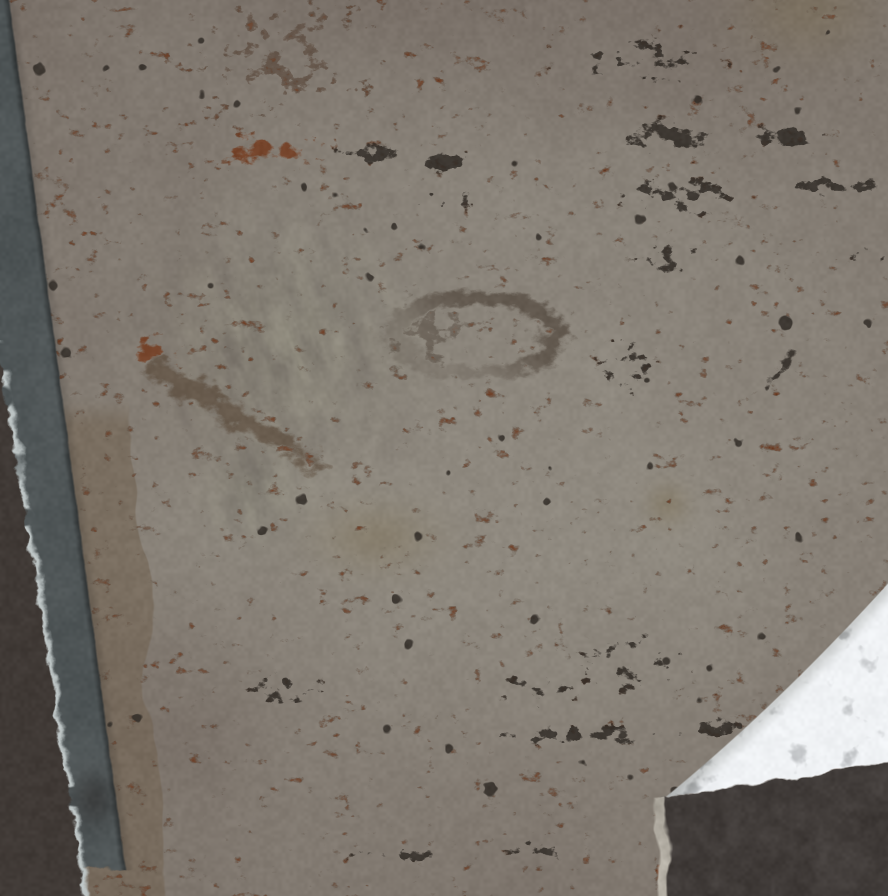
This texture is drawn by a WebGL 2 fragment shader. Its source:

```glsl
#version 300 es
precision highp float;

uniform vec2 u_resolution;
out vec4 fragColor;

// Mould as centre.xy, radius.xy
const vec4 STREAKS[10] = vec4[10](
  vec4(.41, .828, .045, .010), vec4(.50, .820, .045, .011),
  vec4(.745, .845, .050, .021), vec4(.88, .848, .040, .014),
  vec4(.755, .780, .065, .022), vec4(.92, .793, .080, .014),
  vec4(.65, .179, .115, .010), vec4(.80, .188, .025, .011),
  vec4(.45, .046, .060, .008), vec4(.60, .052, .034, .016));
const vec4 PATCHES[8] = vec4[8](
  vec4(.71, .262, .090, .050), vec4(.60, .230, .060, .030),
  vec4(.70, .590, .040, .045), vec4(.71, .930, .110, .040),
  vec4(.75, .710, .060, .025), vec4(.32, .230, .060, .030),
  vec4(.49, .780, .060, .020), vec4(.97, .720, .030, .030));

float hash(vec2 p) {
  vec3 q = fract(p.xyx * .1031);
  q += dot(q, q.yzx + 33.33);
  return fract((q.x + q.y) * q.z);
}

float noise(vec2 p) {
  vec2 i = floor(p), f = fract(p);
  f = f * f * (3. - 2. * f);
  return mix(mix(hash(i), hash(i + vec2(1, 0)), f.x),
             mix(hash(i + vec2(0, 1)), hash(i + 1.), f.x), f.y);
}

float fbm(vec2 p) {
  float sum = 0., amp = .55;
  for (int i = 0; i < 4; i++) {
    sum += amp * noise(p);
    p = mat2(1.6, 1.2, -1.2, 1.6) * p + 17.3;
    amp *= .48;
  }
  return sum;
}

float fill(float d) { return smoothstep(-.0016, .0016, d); }

float blob(vec2 p, vec2 centre, vec2 radius) {
  vec2 d = (p - centre) / radius;
  return exp(-dot(d, d));
}

float segmentDistance(vec2 p, vec2 a, vec2 b) {
  vec2 d = b - a;
  return length(p - a - d * clamp(dot(p - a, d) / dot(d, d), 0., 1.));
}

// One jittered dot in some of the cells
float scatter(vec2 p, float cell, float chance) {
  vec2 id = floor(p / cell), f = fract(p / cell);
  vec2 centre = .25 + .5 * vec2(hash(id + 3.1), hash(id + 8.7));
  float radius = cell * mix(.05, .16, hash(id + 21.));
  float d = length(f - centre) * cell + .004 * (noise(p * 200.) - .5);
  return step(hash(id), chance) * smoothstep(.0015, -.0015, d - radius);
}

vec3 wall(vec2 p) {
  float light = .12 + .70 * blob(p, vec2(.57, .50), vec2(.55, .46));
  light += .12 * blob(p, vec2(.2, .82), vec2(.2)) + .5 * (fbm(p * 5.) - .5);
  vec3 c = mix(vec3(.45, .41, .38), vec3(.58, .56, .52), clamp(light, 0., 1.));
  // Damp stains
  float damp = blob(p, vec2(.42, .40), vec2(.06, .035)) + blob(p, vec2(.745, .437), vec2(.022))
             + blob(p, vec2(.9, .99), vec2(.07, .05));
  c = mix(c, vec3(.49, .44, .34), .45 * damp);
  float seep = p.x - .145 - .10 * (1. - p.y - .5) + .04 * (fbm(p * 9.) - .5);
  c = mix(c, vec3(.44, .38, .31), .55 * fill(-seep) * smoothstep(.56, .52, p.y));
  // Pale scratched area
  float scrape = fbm(vec2(p.x * 55. + p.y * 18., p.y * 22. - p.x * 9.));
  float area = blob(p, vec2(.32, .62), vec2(.12, .12)) + .8 * blob(p, vec2(.28, .45), vec2(.05));
  c += area * (scrape - .5) * vec3(.24, .25, .21);
  return mix(c, vec3(.50, .50, .44), .3 * area);
}

vec3 addGrowth(vec3 c, vec2 p) {
  float grain = fbm(p * vec2(75., 100.));
  float streak = 0., patchy = 0.;
  for (int i = 0; i < 10; i++) streak = max(streak, blob(p, STREAKS[i].xy, STREAKS[i].zw));
  for (int i = 0; i < 8; i++) patchy = max(patchy, blob(p, PATCHES[i].xy, PATCHES[i].zw));
  // Brown smear and broken ring
  float smear = segmentDistance(p, vec2(.18, .585), vec2(.35, .485)) + .035 * (grain - .5);
  c = mix(c, vec3(.37, .31, .25), .75 * smoothstep(.017, .004, smear));
  vec2 q = (p - vec2(.53, .626)) / vec2(.09, .042);
  float ring = abs(length(q) - 1.) + .5 * (grain - .5);
  float broken = smoothstep(-.9, .6, q.x + q.y * .7) * .55 + .2;
  c = mix(c, vec3(.33, .29, .25), broken * smoothstep(.24, .05, ring));
  float core = blob(p, vec2(.475, .625), vec2(.035, .03));
  c = mix(c, vec3(.36, .32, .28), .6 * smoothstep(.68, .84, grain + .35 * core));
  // Rust
  float freckles = .26 * blob(p, vec2(.32, .94), vec2(.12, .10));
  c = mix(c, vec3(.35, .28, .23), .65 * smoothstep(.85, .97, grain + 1.25 * freckles));
  float rust = max(blob(p, vec2(.30, .833), vec2(.045, .014)), blob(p, vec2(.172, .605), vec2(.022, .015)));
  c = mix(c, vec3(.45, .23, .12), .85 * smoothstep(.72, .95, grain + .5 * rust));
  // Black mould
  float mould = smoothstep(.90, 1.02, grain + .54 * streak + .34 * patchy);
  float dash = segmentDistance(p, vec2(.857, .568), vec2(.885, .606));
  mould = max(mould, smoothstep(.006, .002, dash + .018 * (grain - .4)));
  for (int i = 0; i < 2; i++)
    mould = max(mould, scatter(p + float(i) * 3.7, .035 + .012 * float(i), .05));
  return mix(c, vec3(.19, .17, .15), .85 * mould);
}

vec3 addStrip(vec3 c, vec2 p) {
  float v = 1. - p.y, rough = fbm(p * 70.) - .5;
  float right = .010 + .134 * v + .002 * rough - p.x;
  float left = p.x - (v - .40) * .157 + .014 * rough;
  float end = p.y - .032 + .012 * rough;
  vec3 metal = vec3(.31, .335, .34) + .06 * (fbm(p * 14.) - .5);
  metal = mix(metal, vec3(.2), .7 * blob(p, vec2(.105, .108), vec2(.022, .028)));
  metal *= 1. - .35 * smoothstep(.008, 0., right);
  c *= 1. - .12 * smoothstep(-.012, 0., right) * fill(end);
  c = mix(c, metal, fill(right) * fill(end));
  float frayed = smoothstep(.009, .002, left) * smoothstep(.42, .58, noise(p * 45.) + .15 * v);
  c = mix(c, vec3(.74, .77, .77), frayed * step(.38, v));
  return mix(c, vec3(.25, .225, .21), fill(-left));
}

vec3 addCurl(vec3 c, vec2 p) {
  float s = (p.x - .73) / .265, rough = fbm(p * 45.) - .5;
  float top = .10 + .253 * s - .04 * s * (1. - s) - p.y;
  float bottom = p.y - .108 - .16 * (p.x - .73) + .012 * rough;
  float side = p.x - .737 + .024 * (fbm(p * 20.) - .5);
  vec3 hollow = vec3(.255, .235, .225) + .07 * (fbm(p * 60.) - .5);
  c = mix(c, hollow, fill(side) * fill(-bottom));
  float rim = smoothstep(.008, .004, abs(side)) * fill(-bottom);
  c = mix(c, vec3(.72, .70, .66) + .3 * rough, rim);
  vec3 paper = mix(vec3(.80, .81, .81), vec3(.94, .95, .96), smoothstep(.0, .03, top));
  paper -= .18 * smoothstep(.62, .78, fbm(p * 38.)) + .12 * smoothstep(.3, 0., s);
  return mix(c, paper, fill(top) * fill(bottom) * fill(p.x - .73));
}

void main() {
  vec2 p = gl_FragCoord.xy / u_resolution.y;
  vec3 c = addGrowth(wall(p), p);
  c = addCurl(addStrip(c, p), p);
  c += .028 * (noise(p * 240.) - .5) + .02 * (noise(p * 110.) - .5);
  fragColor = vec4(c, 1.);
}
```
